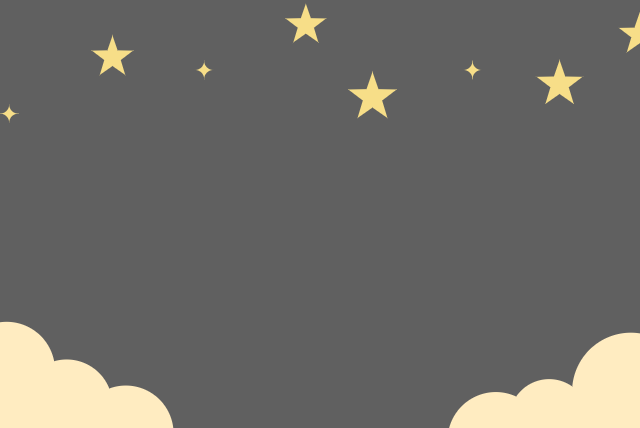
Reproduce this background procedurally as a Shadertoy shader.

```glsl
// A flat night scene: five-pointed stars and small sparkles above, with
// cream clouds in both lower corners. Each group is a union of signed
// distances, in units of the canvas height, filled with a smooth edge.

const vec3 SKY_COLOR   = vec3(0.376);
const vec3 CLOUD_COLOR = vec3(1.0, 0.926, 0.757);
const vec3 STAR_COLOR  = vec3(0.968, 0.871, 0.532);

const float ASPECT = 1.5;
const float STAR_INNER = 0.40;       // inner radius relative to outer radius
const float SPARKLE_RADIUS = 0.0215;
const float FIFTH = 1.256637;        // one fifth of a full turn

// Centre x, centre y, radius
const vec3 STARS[5] = vec3[5](
    vec3(0.2637, 0.866, 0.0508), vec3(0.7168, 0.9414, 0.050),
    vec3(0.873, 0.7725, 0.0596), vec3(1.3115, 0.803, 0.0566),
    vec3(1.499, 0.919, 0.051));

const vec3 PUFFS[6] = vec3[6](
    vec3(0.0156, 0.1348, 0.1133), vec3(0.1563, 0.0527, 0.1074),
    vec3(0.2949, -0.0127, 0.1119), vec3(1.1621, -0.0293, 0.1133),
    vec3(1.2871, 0.0205, 0.0937), vec3(1.4785, 0.085, 0.1377));

const vec2 SPARKLES[3] = vec2[3](
    vec2(0.0215, 0.7345), vec2(0.4785, 0.8365), vec2(1.1074, 0.8365));

// Folds the plane into half a point, then measures to its slanted edge
float starDistance(vec2 p, float radius) {
    float angle = abs(mod(atan(p.x, p.y) + 0.5 * FIFTH, FIFTH) - 0.5 * FIFTH);
    vec2 folded = length(p) * vec2(cos(angle), sin(angle));
    vec2 tip = vec2(radius, 0.0);
    vec2 inner = STAR_INNER * radius * vec2(cos(0.5 * FIFTH), sin(0.5 * FIFTH));
    vec2 edge = normalize(inner - tip);
    return dot(folded - tip, vec2(edge.y, -edge.x));
}

// Four points left by cutting a circle out of each corner of a square
float sparkleDistance(vec2 p, float radius) {
    vec2 q = abs(p);
    float cut = radius - length(q - radius);
    return max(cut, max(q.x, q.y) - radius);
}

// A round top that continues straight down
float puffDistance(vec2 p, float radius) {
    return length(vec2(p.x, max(p.y, 0.0))) - radius;
}

float coverage(float d) {
    return clamp(0.5 - d * iResolution.y, 0.0, 1.0);
}

void mainImage(out vec4 fragColor, in vec2 fragCoord) {
    vec2 p = fragCoord / iResolution.xy * vec2(ASPECT, 1.0);

    // Stars and sparkles
    float lights = 1e3;
    for (int i = 0; i < 5; i++)
        lights = min(lights, starDistance(p - STARS[i].xy, STARS[i].z));
    for (int i = 0; i < 3; i++)
        lights = min(lights, sparkleDistance(p - SPARKLES[i], SPARKLE_RADIUS));

    // Corner clouds
    float clouds = 1e3;
    for (int i = 0; i < 6; i++)
        clouds = min(clouds, puffDistance(p - PUFFS[i].xy, PUFFS[i].z));

    vec3 color = mix(SKY_COLOR, STAR_COLOR, coverage(lights));
    color = mix(color, CLOUD_COLOR, coverage(clouds));
    fragColor = vec4(color, 1.0);
}
```
